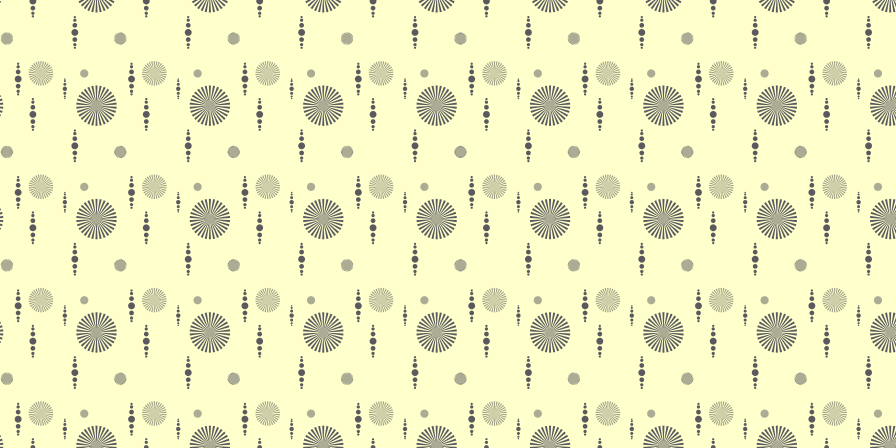
Give the GLSL for this pattern, as a Shadertoy shader.

```glsl
// Repeating pale yellow pattern of grey sunbursts, small dots and hanging bead strings.

const float TAU = 6.2831853;

// Offset from the nearest copy of a motif centre, in tiles
vec2 wrapTo(vec2 p, vec2 centre) {
    return fract(p - centre + 0.5) - 0.5;
}

float disc(vec2 p, float radius, float px) {
    return clamp(0.5 + (radius - length(p)) / px, 0.0, 1.0);
}

// Disc cut into radial spokes, fading to an even tone where they get too fine
float sunburst(vec2 p, float radius, float px) {
    const float spokes = 30.0;
    float turn = atan(p.y, p.x) / TAU * spokes;
    float blur = px * spokes / (TAU * max(length(p), 1e-4));
    float edge = 0.25 - abs(fract(turn) - 0.5);
    float ray = clamp(0.5 + edge / blur, 0.0, 1.0);
    ray = mix(ray, 0.5, smoothstep(0.6, 1.2, blur));
    return ray * disc(p, radius, px);
}

// Vertical string of seven beads, shrinking away from the middle
float beads(vec2 p, float size, float px) {
    float cover = 0.0;
    for (int i = -3; i <= 3; i++) {
        float k = abs(float(i));
        float y = sign(float(i)) * (0.072 * k - 0.009 * k * k);
        float radius = 0.03 * exp2(-0.55 * k);
        cover = max(cover, disc(p - vec2(0.0, y) * size, radius * size, px));
    }
    return cover;
}

void mainImage(out vec4 fragColor, in vec2 fragCoord) {
    // Tile space, measured down from the top left corner
    float px = 3.951 / iResolution.y;
    vec2 p = vec2(fragCoord.x, iResolution.y - fragCoord.y) * px;

    // Large burst and two tiny ones
    float dark = sunburst(wrapTo(p, vec2(0.851, 0.932)), 0.178, px);
    dark = max(dark, sunburst(wrapTo(p, vec2(0.061, 0.340)), 0.054, px));
    dark = max(dark, sunburst(wrapTo(p, vec2(0.743, 0.648)), 0.036, px));

    // Bead strings
    dark = max(dark, beads(wrapTo(p, vec2(0.160, 0.697)), 1.0, px));
    dark = max(dark, beads(wrapTo(p, vec2(0.290, 0.009)), 1.0, px));
    dark = max(dark, beads(wrapTo(p, vec2(0.660, 0.286)), 1.0, px));
    dark = max(dark, beads(wrapTo(p, vec2(0.572, 0.783)), 0.63, px));

    // Faint burst
    float faint = sunburst(wrapTo(p, vec2(0.361, 0.647)), 0.108, px);

    vec3 colour = vec3(1.0, 1.0, 0.8);
    colour = mix(colour, vec3(0.62, 0.62, 0.53), faint);
    colour = mix(colour, vec3(0.35, 0.35, 0.37), dark);
    fragColor = vec4(colour, 1.0);
}
```
